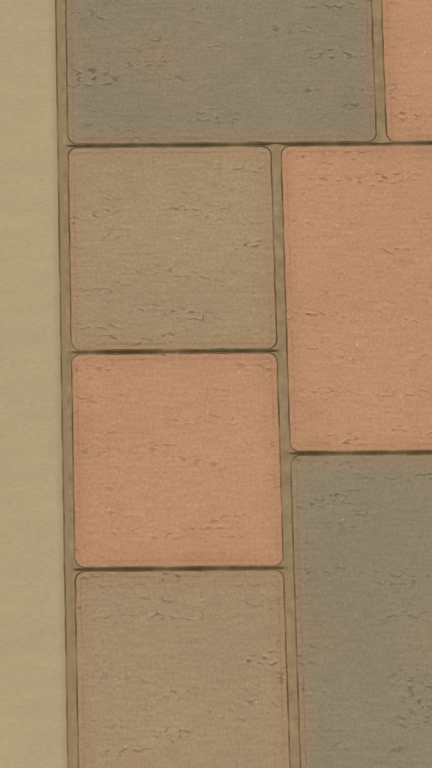
Reproduce this texture procedurally as a Shadertoy shader.

```glsl
// Worn paving beside a pale kerb: a row of oblong stones above a column of
// squares and a column of tall stones. Each stone is a rounded box in a slightly
// skewed grid; gradient noise adds level rows of pits, grain, stains and wear.

const vec3 CLAY    = vec3(0.735, 0.55, 0.42);
const vec3 TAN     = vec3(0.63, 0.54, 0.42);
const vec3 SLATE   = vec3(0.55, 0.50, 0.41);
const vec3 KERB    = vec3(0.69, 0.62, 0.48);
const vec3 RIM     = vec3(0.64, 0.49, 0.36);
const vec3 MORTAR  = vec3(0.58, 0.49, 0.365);
const vec3 CREVICE = vec3(0.27, 0.22, 0.14);

// Layout in canvas heights, measured from the upper left
const float KERB_X = 0.079, COLUMN_X = 0.3535, ROW_Y = 0.187;
const vec2 GAP = vec2(0.0065, 0.0022);
const float CORNER = 0.012;

vec2 hash2(vec2 p) {
    vec3 q = fract(p.xyx * vec3(0.1031, 0.1030, 0.0973));
    q += dot(q, q.yzx + 33.33);
    return fract((q.xx + q.yz) * q.zy) * 2.0 - 1.0;
}

float corner(vec2 cell, vec2 f, vec2 o) {
    return dot(hash2(cell + o), f - o);
}

float gradientNoise(vec2 p) {
    vec2 i = floor(p), f = p - i;
    vec2 u = f * f * f * (f * (f * 6.0 - 15.0) + 10.0);
    return mix(mix(corner(i, f, vec2(0, 0)), corner(i, f, vec2(1, 0)), u.x),
               mix(corner(i, f, vec2(0, 1)), corner(i, f, vec2(1, 1)), u.x), u.y);
}

float fbm(vec2 p) {
    float sum = 0.0, amp = 0.6;
    for (int i = 0; i < 4; i++) {
        sum += amp * gradientNoise(p);
        p = p * 2.03 + 17.7;
        amp *= 0.5;
    }
    return sum;
}

float roundBox(vec2 p, vec2 halfSize, float r) {
    vec2 q = abs(p) - halfSize + r;
    return length(max(q, 0.0)) + min(max(q.x, q.y), 0.0) - r;
}

float stroke(float d, float halfWidth, float px) {
    return 1.0 - smoothstep(halfWidth - 0.5 * px, halfWidth + px, abs(d));
}

// Undo the slight lean and perspective of the paving
vec2 straighten(vec2 p) {
    p.y += 0.008 * (p.x - KERB_X);
    return vec2(p.x - p.y * (0.0116 + 0.05 * p.x), p.y - 0.085 * p.y * p.y);
}

// Position inside the stone, its pitch and its base colour
void findStone(vec2 p, out vec2 local, out vec2 pitch, out vec3 base) {
    vec2 origin = vec2(KERB_X, ROW_Y);
    vec3 plain = SLATE;
    float phase = 0.0;
    if (p.y < ROW_Y) {
        pitch = vec2(0.411, 0.38);
        origin.y -= pitch.y;
    } else if (p.x < COLUMN_X) {
        pitch = vec2(COLUMN_X - KERB_X, 0.254);
        plain = TAN;
    } else {
        pitch = vec2(0.411, 0.376);
        origin.x = COLUMN_X;
        phase = 1.0;
    }
    vec2 cell = (p - origin) / pitch, id = floor(cell);
    local = (cell - id - 0.5) * pitch;
    base = mix(plain, CLAY, mod(id.x + id.y + phase, 2.0));
}

// Brightness change from grain, level ridges and crumbly rows of pits
float roughness(vec2 p) {
    float rows = smoothstep(-0.05, 0.35, gradientNoise(p * vec2(13.0, 62.0)));
    float patches = smoothstep(-0.3, 0.25, fbm(p * vec2(8.0, 16.0)));
    vec2 q = p * vec2(105.0, 215.0) + 0.8 * gradientNoise(p * 90.0);
    float pit = smoothstep(0.02, 0.38, gradientNoise(q));
    float lip = smoothstep(0.05, 0.4, gradientNoise(q + vec2(0.0, 0.5)));
    float ridge = gradientNoise(p * vec2(32.0, 210.0));
    float grain = gradientNoise(p * 290.0) + 0.5 * gradientNoise(p * vec2(120.0, 240.0));
    float fleck = smoothstep(0.4, 0.6, gradientNoise(p * 190.0 + 51.0));
    return 0.08 * grain + 0.05 * ridge + 0.12 * fleck
         + (0.06 * lip - 0.19 * pit) * (0.15 + rows) * patches;
}

vec3 paving(vec2 p, float px) {
    vec2 local, pitch;
    vec3 base;
    findStone(p, local, pitch, base);
    float d = roundBox(local, 0.5 * pitch - GAP, CORNER) + 0.0009 * gradientNoise(p * 45.0);
    float wear = smoothstep(-0.35, 0.35, fbm(p * 22.0));

    // Stone face: stains, warm rim, grain and a worn bevel
    vec3 face = mix(base, RIM, 0.35 * smoothstep(-0.03, 0.0, d));
    face = mix(face, RIM, 0.25 * smoothstep(0.0, 0.5, fbm(p * 7.0 + 4.0)));
    face *= 1.0 + roughness(p) + 0.06 * fbm(p * 5.0);
    face *= 1.0 - 0.07 * wear * stroke(d + 0.007, 0.0008, px);

    // Joints: sandy upright gaps, thin dark level cracks that end at the corners
    vec2 inset = 0.5 * pitch - abs(local);
    float crack = stroke(inset.y, 0.0012, px) * smoothstep(0.0, 0.012, inset.x);
    vec3 joint = MORTAR * (1.0 + 0.25 * fbm(p * 70.0));
    vec3 col = mix(face, joint, smoothstep(-px, px, d));
    col = mix(col, CREVICE, stroke(d, 0.0007, px) * (0.2 + 0.5 * wear));
    return mix(col, CREVICE, crack * (0.55 + 0.4 * wear));
}

vec3 kerb(vec2 p, float d, float px) {
    float bands = fbm(p * vec2(14.0, 48.0));
    float grain = gradientNoise(p * vec2(130.0, 260.0));
    vec3 col = KERB * (1.0 + 0.05 * bands + 0.04 * grain + 0.04 * fbm(p * 6.0));
    col = mix(col, MORTAR, 0.4 * smoothstep(-0.012, 0.0, d));
    col = mix(col, MORTAR, smoothstep(-px, px, d));
    float wear = smoothstep(-0.35, 0.35, fbm(p * 22.0));
    return mix(col, CREVICE, (0.2 + 0.4 * wear) * stroke(d, 0.0008, px));
}

void mainImage(out vec4 fragColor, in vec2 fragCoord) {
    float px = 1.0 / iResolution.y;
    vec2 p = straighten(vec2(fragCoord.x, iResolution.y - fragCoord.y) * px);
    float kerbDist = p.x - KERB_X + GAP.x + 0.0009 * gradientNoise(p * 40.0);
    vec3 col = p.x < KERB_X ? kerb(p, kerbDist, px) : paving(p, px);
    fragColor = vec4(clamp(col, 0.0, 1.0), 1.0);
}
```
